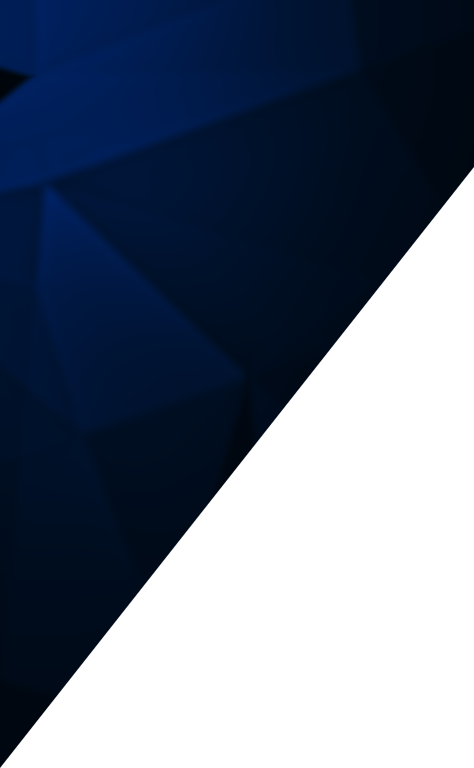
Write a Shadertoy shader that draws this background.

```glsl
// Dark blue faceted relief, lit from the upper left, cut by a white diagonal.

// Signed distance to the line from a to b, positive on its left.
float side(vec2 p, vec2 a, vec2 b) {
    vec2 along = normalize(b - a);
    return dot(p - a, vec2(-along.y, along.x));
}

// Soft mask of the sector turning counterclockwise from a to b.
float wedge(vec2 p, vec2 apex, vec2 a, vec2 b, float soft) {
    return smoothstep(-soft, soft, min(side(p, apex, a), -side(p, apex, b)));
}

// Fold between two facets: light on the left, shade on the right.
float crease(vec2 p, vec2 a, vec2 b, float gain) {
    float span = length(b - a);
    float h = dot(p - a, (b - a) / span);
    float s = side(p, a, b);
    float ends = smoothstep(-0.01, 0.02, h) * (1.0 - smoothstep(span - 0.02, span + 0.01, h));
    float fine = s / 0.011 * exp(-s * s / 0.00012);
    float broad = s / 0.035 * exp(-s * s / 0.0012);
    return gain * ends * (1.6 * fine + broad);
}

void mainImage(out vec4 fragColor, in vec2 fragCoord) {
    vec2 uv = fragCoord / iResolution.xy;
    vec2 p = uv * vec2(0.617, 1.0);

    // Corners shared by the facets
    vec2 hub = vec2(0.059, 0.762);
    vec2 peak = vec2(0.469, 0.909);
    vec2 tip = vec2(0.323, 0.509);
    vec2 low = vec2(0.107, 0.434);
    vec2 bend = vec2(0.047, 0.625);
    vec2 notch = vec2(0.048, 0.902);
    vec2 foot = vec2(0.182, 0.247);
    vec2 rim = vec2(0.566, 0.746);

    // Glow from the upper left
    vec2 away = (p - vec2(0.05, 0.95)) * vec2(1.35, 1.0);
    float blue = 0.08 + 0.27 * exp(-4.0 * dot(away, away));

    // Facets turned from the light
    blue *= 1.0 - 0.20 * wedge(p, hub, tip, peak, 0.010);
    blue *= 1.0 - 0.14 * wedge(p, low, foot, tip, 0.012);
    blue *= 1.0 - 0.16 * wedge(p, peak, rim, vec2(0.456, 1.0), 0.012);
    blue *= 1.0 - 0.12 * wedge(p, hub, vec2(0.0, 0.75), bend, 0.008);
    blue *= 1.0 - 0.28 * smoothstep(-0.008, 0.008, -side(p, vec2(0.0, 0.115), vec2(0.08, 0.092)));

    // Strong ridges
    float relief = crease(p, hub, peak, 0.13);
    relief += crease(p, vec2(-0.03, 0.744), hub, 0.16);
    relief += crease(p, hub, tip, -0.16);
    relief += crease(p, hub, bend, 0.15);
    relief += crease(p, bend, low, 0.10);
    relief += crease(p, low, tip, 0.08);
    relief += crease(p, vec2(-0.03, 0.550), low, 0.10);
    relief += crease(p, peak, vec2(0.454, 1.03), 0.10);

    // Faint folds
    relief += crease(p, hub, vec2(0.488, 0.635), -0.04);
    relief += crease(p, vec2(-0.03, 0.645), bend, 0.07);
    relief += crease(p, vec2(-0.03, 0.388), low, 0.05);
    relief += crease(p, low, foot, -0.07);
    relief += crease(p, tip, vec2(0.488, 0.632), 0.05);
    relief += crease(p, peak, rim, -0.06);
    relief += crease(p, notch, peak, -0.03);
    relief += crease(p, notch, vec2(0.34, 1.02), -0.06);
    relief += crease(p, notch, vec2(0.045, 1.03), -0.08);
    relief += crease(p, vec2(-0.03, 0.842), notch, -0.10);
    blue *= 1.0 + relief;

    // Deep gaps
    blue *= 1.0 - 0.85 * wedge(p, vec2(0.040, 0.900), vec2(0.0, 0.912), vec2(0.0, 0.868), 0.006);
    blue *= 1.0 - 0.45 * wedge(p, tip, vec2(0.283, 0.370), vec2(0.332, 0.430), 0.010);

    vec3 navy = vec3(0.0, min(0.018 + 0.29 * blue, 0.42 * blue), blue);

    // White lower right half
    float edge = side(p, vec2(0.0), vec2(0.617, 0.7826));
    float pixel = 0.7 / iResolution.y;
    fragColor = vec4(mix(vec3(1.0), navy, smoothstep(-pixel, pixel, edge)), 1.0);
}
```
